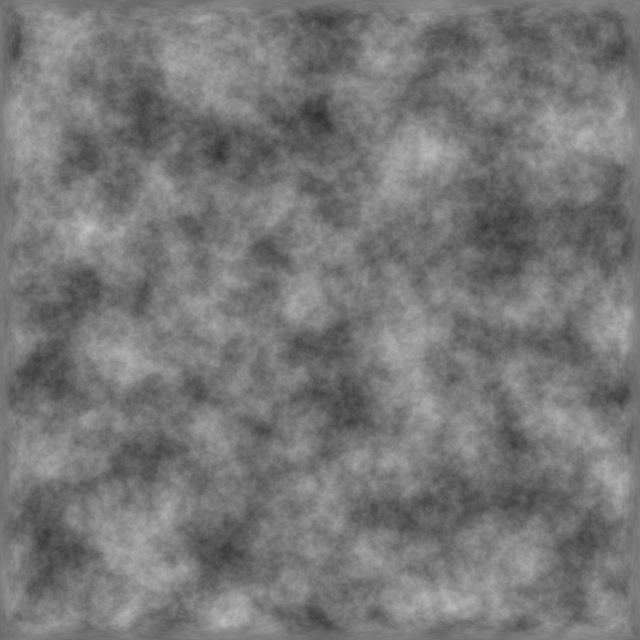
A WebGL 1 fragment shader for this texture:

```glsl
precision highp float;
uniform vec2 u_resolution;

// Unit gradient at a random angle for each lattice cell
vec2 cellGradient(vec2 cell) {
  vec3 h = fract(cell.xyx * vec3(0.1031, 0.1030, 0.0973));
  h += dot(h, h.yzx + 33.33);
  float angle = 6.28319 * fract((h.x + h.y) * h.z);
  return vec2(cos(angle), sin(angle));
}

float gradientNoise(vec2 p) {
  vec2 cell = floor(p);
  vec2 f = fract(p);
  vec2 fade = f * f * f * (f * (f * 6.0 - 15.0) + 10.0);
  float a = dot(cellGradient(cell), f);
  float b = dot(cellGradient(cell + vec2(1.0, 0.0)), f - vec2(1.0, 0.0));
  float c = dot(cellGradient(cell + vec2(0.0, 1.0)), f - vec2(0.0, 1.0));
  float d = dot(cellGradient(cell + 1.0), f - 1.0);
  return mix(mix(a, b, fade.x), mix(c, d, fade.x), fade.y);
}

// Octaves are turned against each other to hide the lattice
float cloud(vec2 p) {
  mat2 turn = mat2(0.8, 0.6, -0.6, 0.8);
  float sum = 0.0;
  float amplitude = 1.0;
  p = p * 7.0 + 40.0;
  for (int i = 0; i < 6; i++) {
    sum += amplitude * gradientNoise(p);
    p = turn * p * 2.03 + 17.3;
    amplitude *= 0.66;
  }
  return sum;
}

void main() {
  vec2 uv = gl_FragCoord.xy / u_resolution;

  // Squeeze the cloud into thin streaks along the border
  vec2 edge = min(uv, 1.0 - uv);
  vec2 squeezed = uv + sign(uv - 0.5) * 0.04 * exp(-edge / 0.012);

  // Contrast sinks towards plain grey at the border
  float rim = min(edge.x, edge.y);
  float contrast = 0.268 * mix(0.3, 1.0, smoothstep(0.0, 0.03, rim));

  float grey = 0.468 + contrast * cloud(squeezed);
  gl_FragColor = vec4(vec3(grey), 1.0);
}
```
